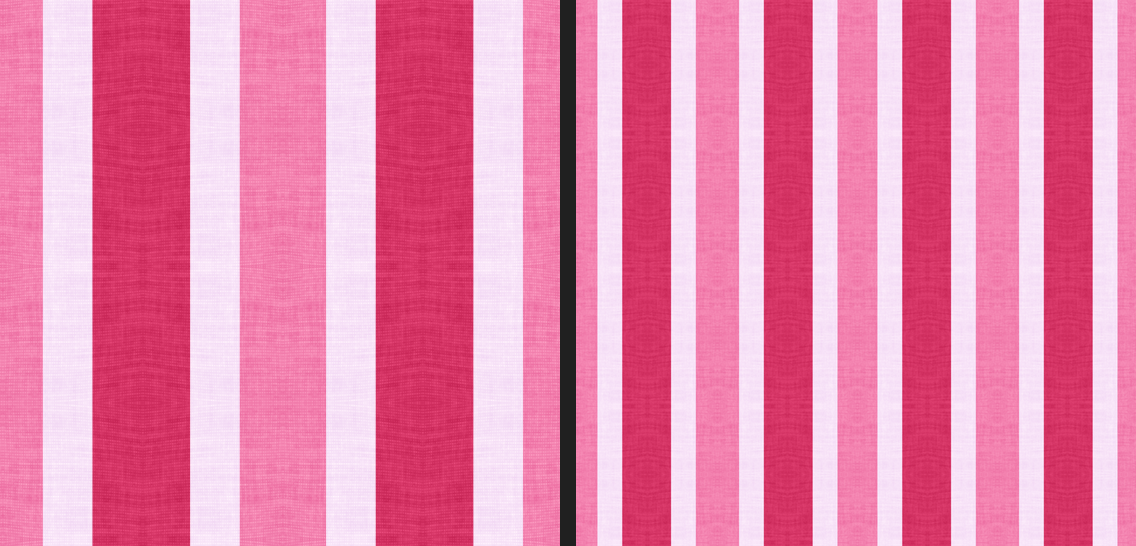
Left, the tile; right, the same tile 2 across and 2 down.
A Shadertoy shader for this pattern:

```glsl
// Vertical crimson, pale lilac and pink stripes on a mirrored woven cloth

float hash(vec2 p) {
    return fract(sin(dot(p, vec2(127.1, 311.7))) * 43758.5453);
}

float noise(vec2 p) {
    vec2 i = floor(p), f = fract(p);
    f = f * f * (3.0 - 2.0 * f);
    return mix(mix(hash(i), hash(i + vec2(1, 0)), f.x),
               mix(hash(i + vec2(0, 1)), hash(i + vec2(1, 1)), f.x), f.y);
}

// Mirrors the canvas into quarter-size cells, so the cloth wraps at every edge
vec2 foldCloth(vec2 uv) {
    return abs(fract((uv - vec2(0.505, 0.012)) * 2.0 + 0.5) - 0.5) * 0.5;
}

// Signed thread relief, centred on zero
float weave(vec2 p, float pixel) {
    // Weft threads sag, which leaves faint diamonds along the folds
    p.y += 0.06 * p.x + 0.003 * sin(p.x * 22.0 + p.y * 9.0);
    p.x += 0.0015 * sin(p.y * 31.0);
    vec2 thread = p * vec2(240.0, 188.0);
    float weft = cos(6.2832 * thread.y);
    float warp = cos(6.2832 * thread.x);
    float relief = 0.3 * weft + 0.16 * warp + 0.16 * weft * warp;
    relief *= 0.5 + noise(thread * vec2(0.3, 0.8) + 7.0);
    relief *= 1.0 - smoothstep(0.3, 0.6, pixel * 240.0);

    // Uneven yarn: long weft slubs, short warp slubs and fine grain
    float slubs = noise(thread * vec2(0.09, 1.0) + 31.0) - 0.5;
    slubs += 0.6 * (noise(thread * vec2(1.0, 0.12) + 53.0) - 0.5);
    slubs += 0.7 * (noise(thread * 1.3 + 89.0) - 0.5);
    float cloud = noise(p * vec2(18.0, 26.0) + 11.0) - 0.5;
    return relief + 0.55 * slubs + 0.2 * cloud;
}

void mainImage(out vec4 fragColor, in vec2 fragCoord) {
    vec2 uv = fragCoord / iResolution.xy;
    float pixel = 1.0 / iResolution.x;

    // Distance from the middle of the nearest crimson stripe
    float d = abs(abs(uv.x - 0.5052) - 0.2529);
    float pale = smoothstep(-0.7, 0.7, (d - 0.0872) / pixel);
    float pink = smoothstep(-0.7, 0.7, (d - 0.1758) / pixel);

    // Dyes, and how strongly the threads shade each of them
    vec3 dye = mix(vec3(0.83, 0.20, 0.39), vec3(0.97, 0.89, 0.97), pale);
    dye = mix(dye, vec3(0.95, 0.50, 0.68), pink);
    vec3 shade = mix(vec3(0.10, 0.11, 0.11), vec3(0.04, 0.08, 0.025), pale);
    shade = mix(shade, vec3(0.05, 0.15, 0.10), pink);

    fragColor = vec4(clamp(dye + shade * weave(foldCloth(uv), pixel), 0.0, 1.0), 1.0);
}
```
